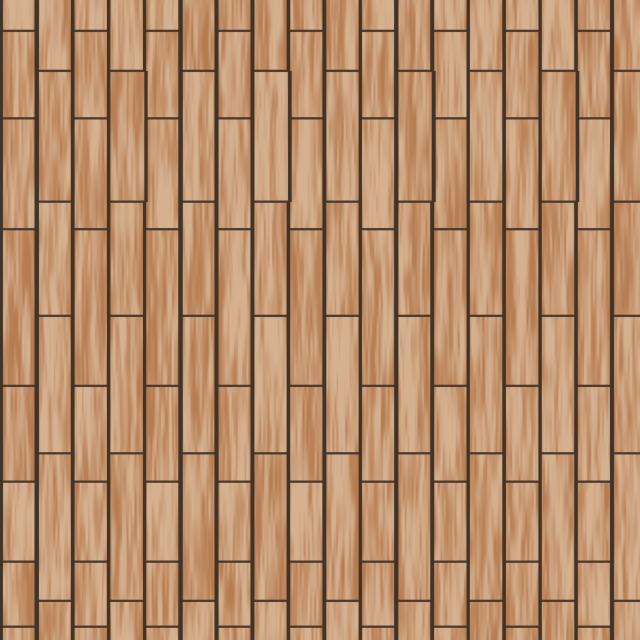
A three.js fragment shader for this texture:

```glsl
// Upright wooden planks in narrow columns, parted by dark soft-edged seams.
// Two joint layouts alternate between columns; stretched value noise draws the
// grain, and a hash shifts the grain and tone of every plank.

varying vec2 vUv;

// Layout, in canvas units
const float PITCH = 0.05618;         // column width, about 17.8 across
const float ORIGIN = 0.0012;         // first seam
const float SEAM_HALF = 0.0030;      // half width of upright seams
const float SEAM_VARIATION = 0.0005;
const float JOINT_HALF = 0.0018;     // half width of cross joints
const float SOFTNESS = 0.0011;
const float JOG = 0.0022;            // sideways slip of some seams
const float JOG_EVERY = 4.0;

// Joint heights for even and odd columns; 2.0 lies off the canvas
const vec4 EVEN_LOW = vec4(0.0208, 0.1224, 0.2474, 0.3971);
const vec4 EVEN_HIGH = vec4(0.6419, 0.8151, 0.9518, 2.0);
const vec4 ODD_LOW = vec4(0.0612, 0.2917, 0.5065, 0.6849);
const vec4 ODD_HIGH = vec4(0.8893, 2.0, 2.0, 2.0);

// Grain: cells across and up
const vec2 BROAD_GRAIN = vec2(55.0, 5.0);
const vec2 FIBRE_GRAIN = vec2(135.0, 11.0);
const vec2 FINE_GRAIN = vec2(300.0, 24.0);
const float TONE_VARIATION = 0.12;
const float EDGE_FADE = 0.0045;
const float EDGE_STAIN = 0.30;

// Colours
const vec3 PALE_WOOD = vec3(0.835, 0.695, 0.565);
const vec3 WARM_WOOD = vec3(0.715, 0.485, 0.315);
const vec3 SEAM_COLOUR = vec3(0.250, 0.200, 0.152);
const vec3 JOINT_COLOUR = vec3(0.300, 0.225, 0.170);

float hash(vec2 p) {
  vec3 q = fract(vec3(p.xyx) * 0.1031);
  q += dot(q, q.yzx + 33.33);
  return fract((q.x + q.y) * q.z);
}

float noise(vec2 p) {
  vec2 cell = floor(p);
  vec2 f = fract(p);
  f = f * f * (3.0 - 2.0 * f);
  float low = mix(hash(cell), hash(cell + vec2(1.0, 0.0)), f.x);
  float high = mix(hash(cell + vec2(0.0, 1.0)), hash(cell + vec2(1.0, 1.0)), f.x);
  return mix(low, high, f.y);
}

// Soft coverage of a line from the distance to its centre
float line(float dist, float halfWidth) {
  return 1.0 - smoothstep(halfWidth - SOFTNESS, halfWidth + SOFTNESS, dist);
}

float smallest(vec4 v) {
  return min(min(v.x, v.y), min(v.z, v.w));
}

// Amount of warm grain at a point; seed tells planks apart
float woodGrain(vec2 uv, float seed) {
  vec2 shift = vec2(seed * 37.0, seed * 61.0);
  vec2 p = uv;
  p.x += 0.003 * (noise(uv * vec2(14.0, 9.0) + shift) - 0.5);
  float broad = noise(p * BROAD_GRAIN + shift);
  float fibre = noise(p * FIBRE_GRAIN + shift * 1.7);
  float fine = noise(p * FINE_GRAIN + shift * 2.3);
  return 0.26 * broad + 0.40 * fibre + 0.34 * fine;
}

void main() {
  // Nearest upright seam, with its slip beside the upper odd planks
  float seamId = floor((vUv.x - ORIGIN) / PITCH + 0.5);
  float slips = step(mod(seamId, JOG_EVERY), 0.5) * step(0.5, seamId)
      * step(ODD_LOW.w, vUv.y) * step(vUv.y, ODD_HIGH.x);
  float side = vUv.x - ORIGIN - seamId * PITCH - JOG * slips;
  float column = seamId - step(side, 0.0);

  // Cross joints and plank number in this column
  float odd = mod(column, 2.0);
  vec4 low = mix(EVEN_LOW, ODD_LOW, odd);
  vec4 high = mix(EVEN_HIGH, ODD_HIGH, odd);
  vec4 y = vec4(vUv.y);
  float jointDist = min(smallest(abs(y - low)), smallest(abs(y - high)));
  float plank = dot(step(low, y) + step(high, y), vec4(1.0));

  // Wood, stained unevenly along the upright edges
  float seed = hash(vec2(column + 5.0, plank + 11.0));
  float grain = woodGrain(vUv, seed);
  grain += TONE_VARIATION * (seed - 0.5);
  float edge = exp(-max(abs(side) - SEAM_HALF, 0.0) / EDGE_FADE);
  grain += EDGE_STAIN * edge * noise(vec2(column * 7.3, vUv.y * 9.0 + seed * 20.0));
  vec3 colour = mix(PALE_WOOD, WARM_WOOD, smoothstep(0.26, 0.86, grain));

  // Joints first, then the heavier upright seams
  float seamHalf = SEAM_HALF + SEAM_VARIATION * (2.0 * hash(vec2(seamId + 3.0, 8.0)) - 1.0);
  colour = mix(colour, JOINT_COLOUR, line(jointDist, JOINT_HALF));
  colour = mix(colour, SEAM_COLOUR, line(abs(side), seamHalf));

  gl_FragColor = vec4(colour, 1.0);
}
```
